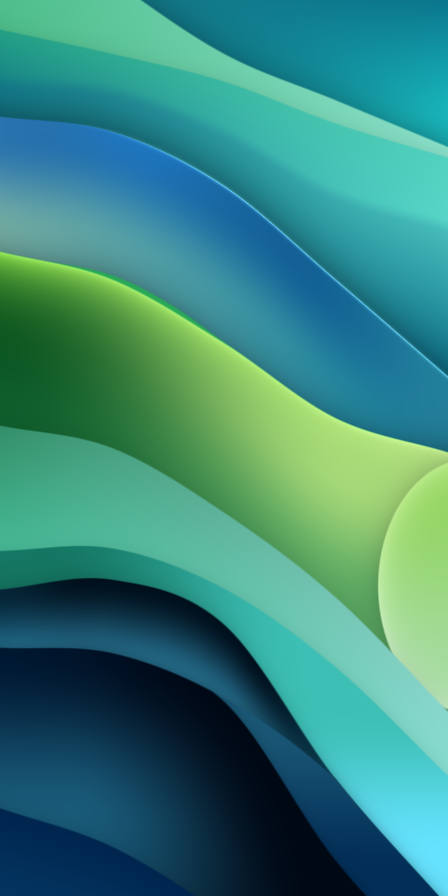
Give the GLSL for this background, as a Shadertoy shader.

```glsl
// Smooth curve through five evenly spaced depths
float curve(float x, float a, float b, float c, float d, float e) {
    float h[7] = float[7](2.0 * a - b, a, b, c, d, e, 2.0 * e - d);
    float u = clamp(x, 0.0, 0.9999) * 4.0, f = fract(u);
    int i = int(u);
    float p = h[i], q = h[i + 1], r = h[i + 2], s = h[i + 3];
    return q + 0.5 * f * (r - p + f * (2.0 * p - 5.0 * q + 4.0 * r - s
         + f * (3.0 * (q - r) + s - p)));
}

// Blend of four corner colours
vec3 sheet(float x, float v, vec3 topLeft, vec3 topRight, vec3 lowLeft, vec3 lowRight) {
    x = clamp(x, 0.0, 1.0);
    return mix(mix(topLeft, topRight, x), mix(lowLeft, lowRight, x), clamp(v, 0.0, 1.0));
}

// Paint a sheet where d > 0, casting a soft shadow above its edge
void paint(inout vec3 col, float d, vec3 tone, float shade, float spread) {
    float aa = max(fwidth(d), 0.0001);
    col *= 1.0 - shade * exp(min(d, 0.0) / spread);
    col = mix(col, tone, smoothstep(-aa, aa, d));
}

void mainImage(out vec4 fragColor, in vec2 fragCoord) {
    vec2 uv = fragCoord / iResolution.xy;
    float x = uv.x, t = 1.0 - uv.y;

    // Depth below each flowing edge, from top to bottom
    float ribbon = t - curve(x, -0.117, -0.023, 0.060, 0.112, 0.164);
    float jade = t - curve(x, 0.033, 0.060, 0.091, 0.138, 0.176);
    float teal = t - curve(x, 0.094, 0.104, 0.150, 0.219, 0.255);
    float blue = t - curve(x, 0.130, 0.147, 0.208, 0.313, 0.421);
    float green = t - curve(x, 0.281, 0.312, 0.383, 0.467, 0.505);
    float mint = t - curve(x, 0.475, 0.500, 0.572, 0.667, 0.794);
    float aqua = t - curve(x, 0.615, 0.612, 0.657, 0.745, 0.866);
    float hollow = t - curve(x, 0.658, 0.647, 0.697, 0.870, 1.012);
    float steel = t - curve(x, 0.723, 0.729, 0.779, 0.870, 1.010);
    float navy = t - curve(x, 0.723, 0.729, 0.783, 0.961, 1.094);
    float corner = t - curve(x, 0.902, 0.945, 1.022, 1.120, 1.240);

    // Upper teal sheets
    vec3 col = sheet((x - 0.3) / 0.7, t / 0.13, vec3(0.08, 0.50, 0.56), vec3(0.04, 0.46, 0.55),
                     vec3(0.07, 0.50, 0.57), vec3(0.10, 0.75, 0.77));
    paint(col, ribbon, mix(vec3(0.31, 0.75, 0.55), vec3(0.54, 0.88, 0.79), x), 0.22, 0.025);
    paint(col, jade, sheet(x, jade / 0.065, vec3(0.14, 0.63, 0.52), vec3(0.32, 0.82, 0.75),
                           vec3(0.09, 0.54, 0.56), vec3(0.34, 0.84, 0.78)), 0.06, 0.01);
    vec3 tealTone = sheet(x, teal / 0.16, vec3(0.08, 0.51, 0.57), vec3(0.28, 0.74, 0.73),
                          vec3(0.06, 0.48, 0.56), vec3(0.06, 0.47, 0.57));
    col = mix(col, tealTone, smoothstep(-0.012, 0.006, teal));

    // Blue sheet with a fine lit edge
    vec3 blueTone = sheet(x, smoothstep(0.02, 0.13, blue), vec3(0.16, 0.45, 0.68),
                          vec3(0.03, 0.34, 0.54), vec3(0.46, 0.69, 0.65), vec3(0.05, 0.49, 0.62));
    blueTone += vec3(0.0, 0.05, 0.12) * exp(-pow((x - 0.32) / 0.16, 2.0) - max(blue, 0.0) / 0.06);
    blueTone = mix(blueTone, vec3(0.16, 0.54, 0.63), 0.8 * smoothstep(0.65, 1.0, x));
    paint(col, blue, blueTone, 0.30, 0.028);
    col += vec3(0.32, 0.42, 0.45) * exp(-abs(blue) / 0.0013) * smoothstep(0.1, 0.55, x);

    // Green sheet with a thin underlay and a lime rim
    float bump = smoothstep(0.08, 0.32, x) * (1.0 - smoothstep(0.38, 0.55, x));
    paint(col, green + 0.006 * bump, vec3(0.16, 0.66, 0.34), 0.22, 0.018);
    float warm = smoothstep(0.0, 0.78, x);
    vec3 greenTone = mix(vec3(0.01, 0.29, 0.11), vec3(0.64, 0.84, 0.47), warm);
    vec3 greenLow = mix(vec3(0.06, 0.38, 0.18), vec3(0.36, 0.67, 0.39), warm);
    greenTone = mix(greenTone, greenLow, smoothstep(0.06, 0.20, green));
    vec3 lime = mix(vec3(0.52, 0.84, 0.27), vec3(0.74, 0.91, 0.53), x);
    greenTone = mix(greenTone, lime, exp(-max(green, 0.0) / 0.037));
    greenTone += 0.10 * exp(-max(green, 0.0) / 0.004);
    paint(col, green, greenTone, 0.0, 0.01);

    // Pale rounded form at the right
    float pebble = 1.0 - length((vec2(x, t) - vec2(1.052, 0.654)) / vec2(0.208, 0.142));
    vec3 pebbleTone = mix(vec3(0.57, 0.83, 0.37), vec3(0.64, 0.86, 0.62),
                          smoothstep(0.53, 0.77, t));
    pebbleTone += vec3(0.16, 0.09, 0.17) * exp(-max(pebble, 0.0) / 0.14);
    paint(col, pebble, pebbleTone, 0.14, 0.12);

    // Mint and aqua sheets
    paint(col, mint, sheet(x, mint / 0.13, vec3(0.20, 0.56, 0.41), vec3(0.54, 0.84, 0.80),
                           vec3(0.27, 0.72, 0.58), vec3(0.52, 0.89, 0.83)), 0.08, 0.02);
    vec3 aquaTone = mix(vec3(0.08, 0.47, 0.39), vec3(0.24, 0.75, 0.71), smoothstep(0.1, 0.7, x));
    aquaTone = mix(aquaTone, vec3(0.40, 0.89, 1.0), smoothstep(0.79, 0.96, t));
    paint(col, aqua, aquaTone, 0.06, 0.01);

    // Shadowed hollow and steel fold
    vec3 hollowTone = mix(vec3(0.0, 0.06, 0.11), vec3(0.15, 0.44, 0.56),
                          smoothstep(0.0, 0.095, hollow));
    hollowTone += vec3(0.02, 0.08, 0.10) * (1.0 - smoothstep(0.0, 0.2, x));
    hollowTone += vec3(0.05, 0.22, 0.25) * smoothstep(0.55, 0.8, x);
    paint(col, hollow, hollowTone, 0.12, 0.012);
    paint(col, min(steel, hollow), mix(vec3(0.10, 0.34, 0.46), vec3(0.01, 0.18, 0.34),
                                       smoothstep(0.80, 0.98, t)), 0.10, 0.006);

    // Deep navy sheets
    float lit = smoothstep(0.0, 0.19, navy) * (1.0 - smoothstep(0.15, 0.72, x));
    paint(col, min(navy, steel), mix(mix(vec3(0.0, 0.09, 0.19), vec3(0.0, 0.03, 0.08),
          smoothstep(0.0, 0.5, x)), vec3(0.10, 0.36, 0.48), lit), 0.12, 0.008);
    paint(col, corner, mix(vec3(0.0, 0.15, 0.31), vec3(0.01, 0.20, 0.37),
                           smoothstep(0.0, 0.09, corner)), 0.10, 0.012);

    fragColor = vec4(clamp(col, 0.0, 1.0), 1.0);
}
```
